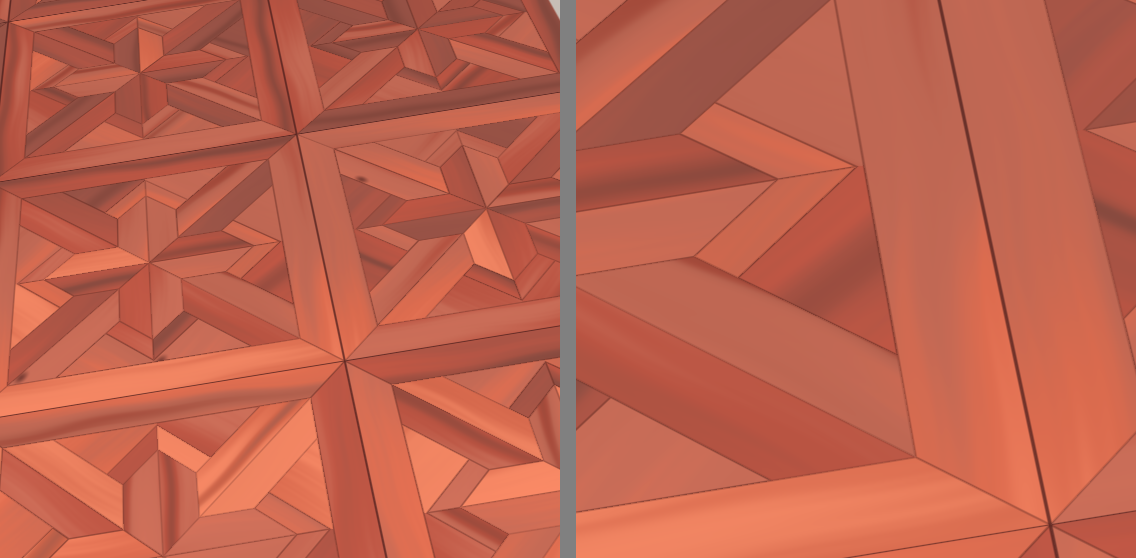
Left: the whole. Right: its middle third, enlarged.
Reproduce this pattern procedurally as a Shadertoy shader.

```glsl
// Star parquet floor in reddish wood, seen in perspective. A plane projection gives
// square tiles; each is folded into octants and cut into mitred border, diagonal
// boards, star petals, chevrons and triangles, with layered-sine grain per board.

float hash(vec2 p) {
    return fract(sin(dot(p, vec2(127.1, 311.7))) * 43758.5);
}

// Wood colour from dark (0) to light (1), weighted by area
vec3 woodTone(float t) {
    vec3 c = vec3(0.61, 0.33, 0.28);
    c = mix(c, vec3(0.67, 0.33, 0.27), smoothstep(0.04, 0.22, t));
    c = mix(c, vec3(0.73, 0.33, 0.26), smoothstep(0.22, 0.40, t));
    c = mix(c, vec3(0.76, 0.41, 0.33), smoothstep(0.38, 0.56, t));
    c = mix(c, vec3(0.84, 0.41, 0.30), smoothstep(0.62, 0.82, t));
    return mix(c, vec3(0.91, 0.50, 0.37), smoothstep(0.80, 1.0, t));
}

// Fibres along g.x, bent and layered across g.y
float grain(vec2 g, float seed) {
    float sum = 0.0, freq = 13.0, amp = 0.5;
    for (int i = 0; i < 5; i++) {
        float k = float(i);
        float wobble = 1.3 * sin(g.x * (1.5 + k) + g.y * freq * 0.37 + seed * 60.0);
        sum += amp * sin(g.y * freq + seed * 90.0 * (k + 1.0) + wobble);
        freq *= 1.9;
        amp *= 0.62;
    }
    return sum;
}

// Rare dark knots: one jittered point per cell, stretched along the grain
float knots(vec2 g, float seed) {
    vec2 p = g * vec2(2.0, 4.0) + seed * 37.0;
    vec2 cell = floor(p);
    vec2 center = 0.3 + 0.4 * vec2(hash(cell), hash(cell + 7.3));
    float size = 0.06 + 0.14 * hash(cell + 3.1);
    float d = length((fract(p) - center) * vec2(1.0, 0.8));
    return step(0.98, hash(cell + 11.7)) * (1.0 - smoothstep(0.0, size, d));
}

void mainImage(out vec4 fragColor, in vec2 fragCoord) {
    // Perspective: screen point (y down) to floor, one unit per tile
    vec2 q = vec2(fragCoord.x, iResolution.y - fragCoord.y) / iResolution.x;
    float depth = 0.275 + 0.0288 * q.x + 0.195 * q.y;
    vec2 plane = vec2(0.599 * (q.x - 0.212 * q.y - 0.479), q.y + 0.16 * q.x - 0.3246) / depth;
    float pixel = 1.6 / (depth * iResolution.x);

    vec2 tile = floor(plane);
    vec2 s = 2.0 * fract(plane) - 1.0;

    // Fold: a runs along the nearest side, b points toward it
    bool sideways = abs(s.x) > abs(s.y);
    vec2 f = sideways ? s.yx : s;
    float a = abs(f.x), b = abs(f.y);
    float side = (sideways ? 1.0 : 0.0) + (f.y > 0.0 ? 2.0 : 0.0);
    float octant = side * 2.0 + step(0.0, f.x);

    // Piece, its grain frame (along, across) and the distance to its joints
    float mitre = (b - a) * 0.707;
    float boardEdge = (b - a - 0.26) * 0.707;
    float petalTip = (a + b - 0.62) * 0.707;
    float chevronTip = (a + b - 0.775) * 0.707;
    float kind, joint;
    vec2 g;
    if (b > 0.79) {                                  // border
        kind = 0.0;
        octant = side;
        g = vec2(f.x, b - 0.79);
        joint = min(b - 0.79, mitre);
    } else if (a > 0.18 && boardEdge < 0.0) {        // diagonal board
        kind = 1.0;
        g = vec2((a + b) * 0.707, mitre);
        joint = min(min(0.79 - b, mitre), min(-boardEdge, a - 0.18));
    } else if (petalTip < 0.0) {                     // star petal
        kind = 2.0;
        g = vec2(b, a);
        joint = min(min(a, mitre), min(0.18 - a, -petalTip));
    } else if (chevronTip < 0.0) {                   // chevron
        kind = 3.0;
        g = vec2(mitre, petalTip);
        joint = min(min(a, boardEdge), min(petalTip, -chevronTip));
    } else {                                         // edge triangle
        kind = 4.0;
        g = vec2(mitre, chevronTip);
        joint = min(min(chevronTip, boardEdge), 0.79 - b);
    }

    // Board character: tone, bend of the fibres, an optional dark streak
    vec2 id = tile * vec2(17.0, 43.0) + vec2(kind * 8.0 + octant, kind * 3.0);
    float seed = hash(id), tone = hash(id + 5.7);
    g.y += 0.02 * sin(g.x * 3.0 + seed * 40.0) + 0.008 * sin(g.x * 9.0 + seed * 70.0);
    float fibre = grain(g, seed);
    float drift = sin(g.x * 2.0 + g.y * 7.0 + seed * 50.0);
    float offset = (g.y - 0.18 * hash(id + 2.9)) / (0.025 + 0.035 * seed);
    float streak = step(0.62, hash(id + 9.1)) * exp(-offset * offset);

    float light = q.y - 0.5;
    vec3 color = woodTone(0.10 + 0.84 * tone + 0.08 * fibre + 0.08 * drift + 0.4 * light - 0.25 * streak);
    color *= 1.01 + 0.015 * fibre + 0.02 * drift - 0.12 * streak;
    color = mix(color, vec3(0.36, 0.17, 0.15), 0.7 * knots(g, seed));

    // Faint joints between boards, slightly deeper seams between tiles
    float fine = 1.0 - smoothstep(0.0, 0.002 + pixel, joint);
    vec2 toSeam = 1.0 - abs(s);
    float seam = 1.0 - smoothstep(0.001, 0.003 + pixel, min(toSeam.x, toSeam.y + 0.002));
    color = mix(color, vec3(0.44, 0.20, 0.16), fine * (0.25 + 0.45 * seed));
    color = mix(color, vec3(0.30, 0.12, 0.11), 0.75 * seam);

    // Light falls off to the back; pale ground shows past the floor's edge
    color *= 1.0 + 0.08 * light;
    color = mix(color, vec3(0.78, 0.74, 0.71), smoothstep(0.985, 0.985 + pixel, plane.x));
    fragColor = vec4(color, 1.0);
}
```
